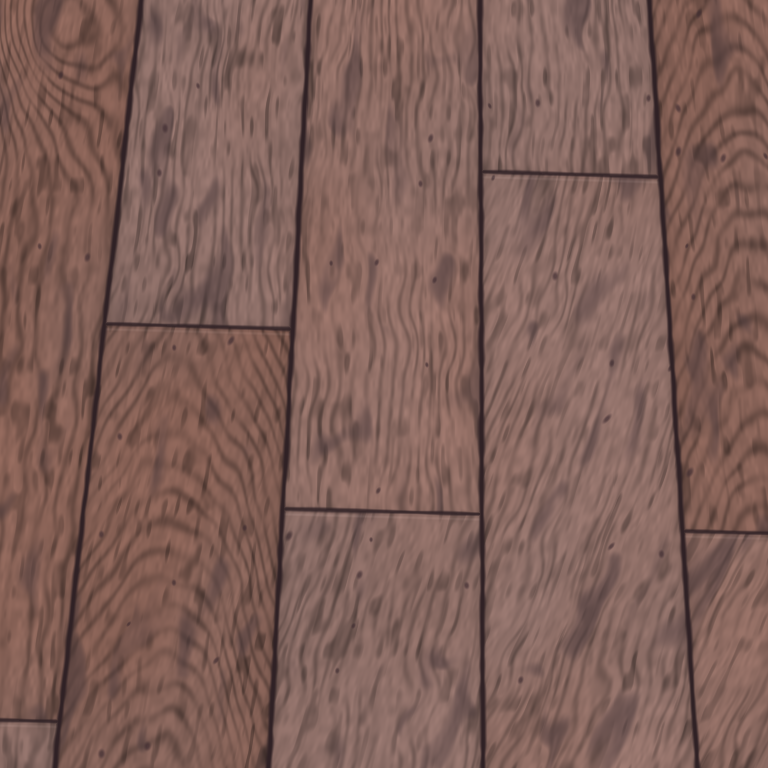
Reproduce this texture procedurally as a three.js fragment shader.

```glsl
// Worn brown timber floor: five staggered plank columns receding upward, with grain, a knot and dark seams.
#define SEAM_X 0.629
#define WIDTH_NEAR 0.279
#define WIDTH_FAR 0.2205
#define SEAM_HALF 0.0039
#define JOINT_HALF 0.0028
#define GRAIN_FREQ 66.0
#define RING_FREQ 25.0
#define GRAIN_DEPTH 0.20
#define PALE vec3(0.578, 0.454, 0.425)
#define WARM vec3(0.530, 0.380, 0.334)
#define GROOVE vec3(0.185, 0.130, 0.145)

varying vec2 vUv;

float hash(vec2 p) {
  vec3 h = fract(vec3(p.xyx) * 0.1031);
  h += dot(h, h.yzx + 33.33);
  return fract((h.x + h.y) * h.z);
}

float noise(vec2 p) {
  vec2 i = floor(p), f = fract(p);
  f = f * f * (3.0 - 2.0 * f);
  return mix(mix(hash(i), hash(i + vec2(1.0, 0.0)), f.x),
             mix(hash(i + vec2(0.0, 1.0)), hash(i + 1.0), f.x), f.y);
}

// Height of the end joint in each column
float jointHeight(float column) {
  return column < 0.5 ? 0.064 : column < 1.5 ? 0.575 :
         column < 2.5 ? 0.334 : column < 3.5 ? 0.773 : 0.305;
}

// Sparse dark nicks, one candidate per cell
float flecks(vec2 p) {
  vec2 cell = floor(p);
  float seed = hash(cell + 7.0);
  vec2 center = 0.3 + 0.4 * vec2(hash(cell + 19.0), hash(cell + 43.0));
  vec2 d = fract(p) - center;
  d.x += d.y * (seed - 0.08) * 5.0;
  float radius = mix(0.06, 0.12, hash(cell + 71.0));
  float spot = 1.0 - smoothstep(radius * 0.2, radius, length(d * vec2(1.2, 0.8)));
  return spot * step(seed, 0.15);
}

void main() {
  // Perspective plank coordinates
  float y = vUv.y;
  float plankWidth = mix(WIDTH_NEAR, WIDTH_FAR, y);
  float wobble = (noise(vec2(y * 36.0, floor(vUv.x * 5.0))) - 0.5) * 0.0012;
  float u = (vUv.x + wobble - SEAM_X + 0.004 * y) / plankWidth + 3.0;
  float column = floor(u);
  float across = u - column;
  float jointGap = y - jointHeight(column) + 0.007 * (across - 0.5);
  float upper = step(0.0, jointGap);
  float plank = column * 2.0 + upper;
  float seed = hash(vec2(plank, 5.0));

  // Board space, leaning with the cut of each plank
  float lean = (1.0 - upper) * 0.11 * column;
  vec2 q = vec2(across * 0.25 - lean * y, y) + plank * vec2(3.7, 5.3);
  float warp = noise(q * vec2(11.0, 5.0)) - 0.5;
  float ripple = noise(q * vec2(38.0, 20.0)) - 0.5;

  // Straight grain, arched grain and a knot
  bool arched = plank == 2.0 || plank == 9.0;
  bool knotted = plank == 1.0;
  bool figured = arched || knotted;
  float c = across - 0.42 + 0.12 * warp;
  float phase = (across * 0.25 - lean * y) * GRAIN_FREQ + 2.2 * warp + 1.1 * ripple;
  if (arched) phase = (y + 0.62 * sqrt(c * c + 0.03)) * RING_FREQ + 1.6 * warp + 0.7 * ripple;
  if (knotted) {
    vec2 d = (vUv - vec2(0.065, 0.985)) * vec2(1.25, 0.9);
    phase = phase * 0.65 + 9.0 * exp(-dot(d, d) * 75.0);
  }
  float ring = 0.5 + 0.5 * sin(6.28318 * phase);
  float broken = smoothstep(0.2, 0.75, noise(q * vec2(32.0, 15.0) + 11.0));
  ring = pow(ring, 2.5) * mix(figured ? 0.4 : 0.12, 1.0, broken);

  // Open pores, fine fibre, stains and flecks
  vec2 bent = q + vec2(0.014 * warp + 0.006 * ripple, 0.0);
  float pores = smoothstep(0.58, 0.92, noise(bent * vec2(145.0, 34.0)));
  pores *= 0.4 + 0.9 * noise(q * vec2(14.0, 8.0) + 53.0);
  float fibre = noise(bent * vec2(260.0, 80.0)) - 0.5;
  float mottle = noise(bent * vec2(75.0, 48.0) + 23.0) - 0.5;
  float stain = smoothstep(0.66, 0.98, noise(q * vec2(40.0, 14.0) + ripple + 31.0));
  float cloud = noise(vUv * 5.0 + 17.0) - 0.5;
  float nicks = flecks(q * 17.0);

  // Plank tone and grain shading
  float warmth = figured ? 0.85 : 0.4 * seed;
  warmth = clamp(warmth + 0.5 * cloud + 0.4 * warp, 0.0, 1.0);
  vec3 wood = mix(PALE, WARM, warmth);
  wood *= 0.98 + 0.06 * seed + 0.12 * cloud + 0.12 * fibre + 0.07 * mottle;
  wood *= 1.0 - (figured ? 1.25 : 1.0) * GRAIN_DEPTH * ring;
  wood *= 1.0 - 0.24 * pores;
  wood = mix(wood, vec3(0.27, 0.21, 0.22), 0.5 * stain);
  wood = mix(wood, GROOVE * 1.3, 0.65 * nicks);

  // Seams, end joints, soft shadow and worn pale edge
  float seamDist = min(across, 1.0 - across) * plankWidth;
  float jointDist = abs(jointGap);
  float wear = 0.75 + 0.5 * noise(vUv * vec2(24.0, 60.0));
  float seam = 1.0 - smoothstep(0.2, 1.4, seamDist / (SEAM_HALF * wear));
  float joint = 1.0 - smoothstep(0.2, 1.5, jointDist / (JOINT_HALF * wear));
  float shadow = exp(-seamDist * 150.0) + 0.4 * exp(-jointDist * 170.0);
  float edge = 1.0 - smoothstep(0.0, 0.003, abs(jointGap + 0.007));
  wood *= 1.0 - 0.2 * min(shadow, 1.0);
  wood += 0.04 * edge * wear;
  wood = mix(wood, GROOVE, max(seam, 0.85 * joint));

  gl_FragColor = vec4(wood, 1.0);
}
```
